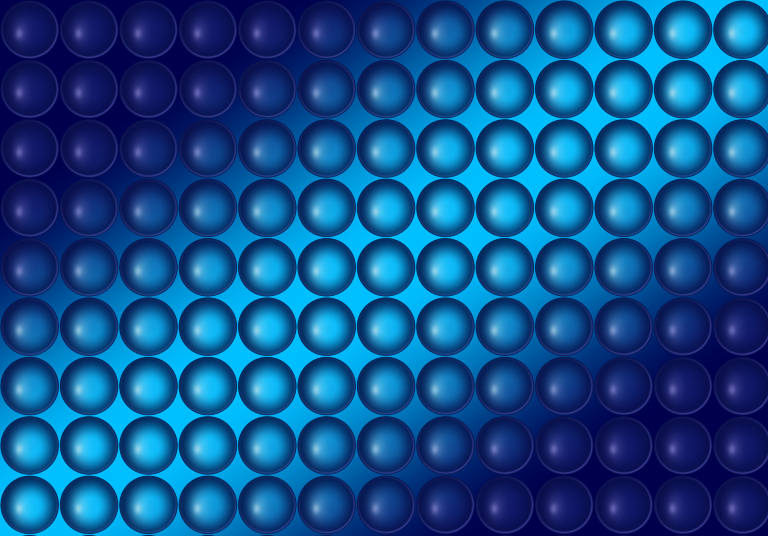
Give the GLSL for this pattern, as a WebGL 2 fragment shader.

```glsl
#version 300 es
precision highp float;

#define COLUMNS 12.93
#define BALL_RADIUS 0.985
#define BAND_CORE 0.04
#define BAND_REACH 0.64
#define NIGHT vec3(0.00, 0.00, 0.30)
#define CYAN vec3(0.00, 0.75, 1.00)
#define DARK_CORE vec3(0.06, 0.09, 0.40)
#define LIT_CORE vec3(0.05, 0.74, 0.98)
#define DARK_EDGE vec3(0.03, 0.05, 0.29)
#define LIT_EDGE vec3(0.01, 0.16, 0.36)
#define LILAC vec3(0.60, 0.57, 0.88)
#define PEARL vec3(0.74, 0.89, 0.94)

uniform vec2 u_resolution;
out vec4 outColor;

// Brightness of the diagonal band running from lower left to upper right
float bandGlow(vec2 uv) {
    return 1.0 - smoothstep(BAND_CORE, BAND_REACH, abs(uv.x - uv.y));
}

// Soft elliptical spot
float spot(vec2 p, vec2 center, vec2 size) {
    vec2 d = (p - center) / size;
    return exp(-dot(d, d));
}

// Glassy ball: q spans -1..1 across the cell, y pointing up
vec3 shadeBall(vec2 q, float glow) {
    vec2 p = q / BALL_RADIUS;
    float r = length(p);

    // Body darkens towards the edge
    float falloff = smoothstep(0.22, 1.02, length((p - vec2(0.06, -0.05)) * vec2(1.04, 0.96)));
    vec3 core = mix(DARK_CORE, LIT_CORE, glow);
    vec3 edge = mix(DARK_EDGE, LIT_EDGE, glow);
    vec3 color = mix(core, edge, falloff);

    // Broad sheen and small highlight left of the center
    vec3 shine = mix(LILAC, PEARL, smoothstep(0.0, 0.6, glow));
    float sheen = spot(p, vec2(-0.30, -0.08), vec2(0.30, 0.46));
    float glint = spot(p, vec2(-0.36, -0.13), vec2(0.12, 0.17));
    color = mix(color, shine, sheen * mix(0.24, 0.34, glow));
    color = mix(color, shine, glint * mix(0.50, 0.62, glow));

    // Thin reflected rim, strongest at the lower right
    float side = 0.55 + 0.45 * dot(p / max(r, 0.001), normalize(vec2(0.6, -0.8)));
    float rim = exp(-pow((r - 0.945) / 0.035, 2.0));
    color += LILAC * rim * side * mix(0.28, 0.12, glow);
    return color;
}

void main() {
    vec2 uv = gl_FragCoord.xy / u_resolution;
    float glow = bandGlow(uv);

    // Square grid anchored at the upper left corner
    vec2 fromTop = vec2(gl_FragCoord.x, u_resolution.y - gl_FragCoord.y);
    vec2 q = 2.0 * fract(fromTop * COLUMNS / u_resolution.x) - 1.0;
    q.y = -q.y;

    // Ball over the background band
    float pixel = 2.0 * COLUMNS / u_resolution.x;
    float coverage = 1.0 - smoothstep(-0.6 * pixel, 0.6 * pixel, length(q) - BALL_RADIUS);
    vec3 background = mix(NIGHT, CYAN, glow);
    outColor = vec4(mix(background, shadeBall(q, glow), coverage), 1.0);
}
```
